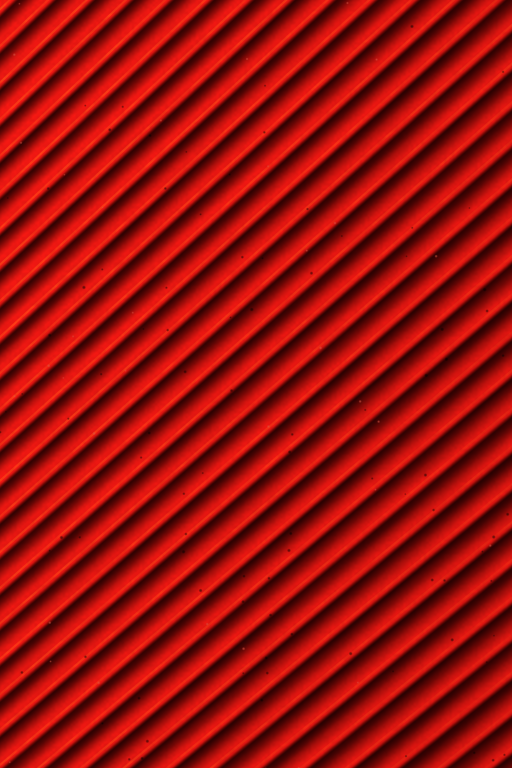
Write a Shadertoy shader that draws this texture.

```glsl
const vec3 SHADOW    = vec3(0.17, 0.006, 0.006);
const vec3 DEEP_RED  = vec3(0.46, 0.030, 0.022);
const vec3 RED       = vec3(0.91, 0.088, 0.068);
const vec3 HIGHLIGHT = vec3(1.00, 0.300, 0.090);
const vec3 DUST      = vec3(0.85, 0.330, 0.260);

float hash(vec2 p) {
    vec3 q = fract(vec3(p.xyx) * 0.1031);
    q += dot(q, q.yzx + 33.33);
    return fract((q.x + q.y) * q.z);
}

float noise(vec2 p) {
    vec2 cell = floor(p), f = fract(p);
    f = f * f * (3.0 - 2.0 * f);
    float low  = mix(hash(cell), hash(cell + vec2(1, 0)), f.x);
    float high = mix(hash(cell + vec2(0, 1)), hash(cell + vec2(1, 1)), f.x);
    return mix(low, high, f.y);
}

// Ridge number at p; the projective divisor makes the straight ridges fan out
float ridgeCoord(vec2 p, vec2 frequency, vec2 tilt, float offset) {
    return dot(p, frequency) / (1.0 + dot(p, tilt)) - offset;
}

// Brightness across one ridge: quick fall into the groove, slow rise to the crest
float ridgeProfile(float u, float light) {
    float fall = 1.0 - smoothstep(0.05, 0.25, u);
    float rise = clamp((u - 0.25) / mix(0.70, 0.54, light), 0.0, 1.0);
    rise = mix(rise, smoothstep(0.0, 1.0, rise), 0.5);
    return max(fall, rise);
}

vec3 redRamp(float t) {
    return t < 0.4 ? mix(SHADOW, DEEP_RED, t / 0.4)
                   : mix(DEEP_RED, RED, (t - 0.4) / 0.6);
}

// Sparse round grains, one candidate per grid cell
float grains(vec2 p, float density, float chance, float radius, float seed, float pixel) {
    vec2 cell = floor(p * density);
    vec2 id = cell + seed;
    vec2 centre = 0.2 + 0.6 * vec2(hash(id + 11.0), hash(id + 37.0));
    float size = radius * mix(0.4, 1.0, hash(id + 71.0));
    float d = length(p - (cell + centre) / density) - size;
    return step(hash(id), chance) * (1.0 - smoothstep(-pixel, pixel, d));
}

void mainImage(out vec4 fragColor, in vec2 fragCoord) {
    vec2 p = (fragCoord - 0.5 * iResolution.xy) / iResolution.y;
    float pixel = 1.0 / iResolution.y;

    // Light falls off from the upper left towards the right and bottom
    float light = clamp(0.5 - 1.05 * p.x + 0.35 * p.y, 0.0, 1.0);

    // Ridges
    float ridge = ridgeCoord(p, vec2(18.05, -20.75), vec2(0.10, 0.02), 0.47);
    float u = fract(ridge);
    float along = dot(p, vec2(0.754, 0.656));
    float streak = noise(vec2(along * 9.0, ridge * 5.0) + 50.0) - 0.5;
    float shade = ridgeProfile(u, light) * mix(0.93, 1.03, light);
    shade += 0.07 * light * (1.0 - shade) + 0.06 * streak;
    vec3 color = redRamp(clamp(shade, 0.0, 1.04));

    // Thin worn highlight on each crest
    float crest = abs(ridge - round(ridge));
    float blur = 21.0 * pixel;
    float line = 1.0 - smoothstep(0.015, 0.035 + blur, crest);
    float wear = mix(0.45, 1.0, noise(vec2(along * 70.0, round(ridge) * 7.0) + 90.0));
    color = mix(color, HIGHLIGHT, line * wear * mix(0.22, 0.75, light));

    // Fine grain, dark pits and pale dust
    color *= 0.97 + 0.06 * noise(p * 300.0 + 400.0);
    color *= 1.0 - 0.5 * grains(p, 38.0, 0.10, 0.0018, 120.0, pixel);
    color = mix(color, DUST, 0.6 * grains(p, 27.0, 0.07, 0.0014, 310.0, pixel));

    fragColor = vec4(clamp(color, 0.0, 1.0), 1.0);
}
```
